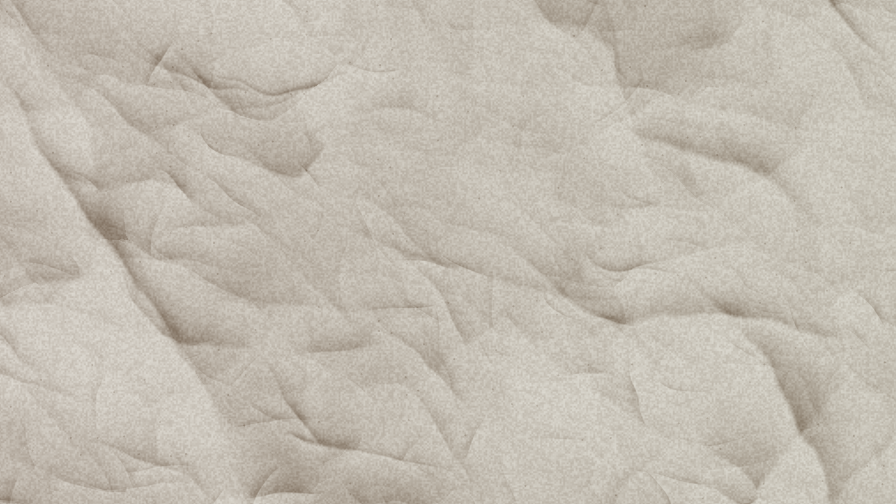
Write a Shadertoy shader that draws this texture.

```glsl
// Crumpled kraft paper lit from above. Broad Voronoi facets give the tilted planes;
// scattered lens-shaped folds, dark on one side of a crease and lit on the other,
// give the wrinkles. Grain and a few specks finish the sheet.

vec3 hash3(vec2 cell) {
    vec3 h = fract(vec3(cell.xyx) * vec3(0.1031, 0.1030, 0.0973));
    h += dot(h, h.yxz + 33.33);
    return fract((h.xxy + h.yzz) * h.zyx);
}

float noise(vec2 p) {
    vec2 i = floor(p), f = fract(p), e = vec2(0, 1);
    f = f * f * (3.0 - 2.0 * f);
    return mix(mix(hash3(i).x, hash3(i + e.yx).x, f.x),
               mix(hash3(i + e.xy).x, hash3(i + e.yy).x, f.x), f.y);
}

float fbm(vec2 p) {
    float sum = 0.0, amp = 0.5;
    for (int i = 0; i < 4; i++, amp *= 0.5) {
        sum += amp * noise(p);
        p = mat2(1.6, 1.2, -1.2, 1.6) * p + 7.3;
    }
    return sum;
}

// Shade of one tilted and slightly domed facet
float facetShade(vec2 offset, vec3 traits) {
    float slope = dot(offset, vec2(-0.6, 0.8));
    float tilt = fract(traits.x * 7.0 + traits.y * 5.0) - 0.5;
    return mix(0.3, 1.6, traits.z) * slope * (0.9 + 0.7 * abs(slope)) + 1.1 * tilt;
}

// Blends the two nearest facets; a high sharpness gives a hard edge
float facets(vec2 p, float sharpness) {
    vec2 nearOffset = vec2(0), nextOffset = vec2(0);
    vec3 nearTraits = vec3(0), nextTraits = vec3(0);
    float nearDist = 99.0, nextDist = 99.0;
    for (int y = -2; y <= 2; y++)
    for (int x = -2; x <= 2; x++) {
        vec2 cell = floor(p) + vec2(x, y);
        vec3 traits = hash3(cell + 61.0);
        vec2 offset = p - cell - traits.xy;
        float d = dot(offset, offset);
        if (d < nearDist) {
            nextDist = nearDist; nextOffset = nearOffset; nextTraits = nearTraits;
            nearDist = d; nearOffset = offset; nearTraits = traits;
        } else if (d < nextDist) {
            nextDist = d; nextOffset = offset; nextTraits = traits;
        }
    }
    float own = 1.0 / (1.0 + exp(-sharpness * (nextDist - nearDist)));
    return mix(facetShade(nextOffset, nextTraits), facetShade(nearOffset, nearTraits), own);
}

// One open, bowed crease per cell, tapering to both ends
float folds(vec2 p) {
    float sum = 0.0;
    for (int y = -2; y <= 2; y++)
    for (int x = -2; x <= 2; x++) {
        vec2 cell = floor(p) + vec2(x, y);
        vec3 place = hash3(cell + 90.0), kind = hash3(cell + 170.0);
        float angle = kind.x < 0.2 ? 1.3 : -0.5;
        angle += 1.3 * (fract(kind.x * 10.0) - 0.5);
        vec2 along = vec2(cos(angle), sin(angle)), offset = p - cell - place.xy;
        float u = dot(offset, along) / mix(0.5, 1.35, place.z);
        float v = dot(offset, vec2(-along.y, along.x)) + 0.5 * (kind.y - 0.5) * u * u;
        float taper = max(1.0 - u * u, 0.0);
        float width = 0.02 + mix(0.05, 0.28, kind.y) * taper;
        float above = smoothstep(-0.025, 0.025, v);
        float dark = exp(-v * v / (width * width) - 0.5 * abs(v) / width);
        float lit = 0.6 * exp(-abs(v) / (1.3 * width));
        sum += mix(0.15, 1.7, kind.z * kind.z) * taper * mix(lit, -dark, above);
    }
    return sum;
}

// Facets and folds at several sizes, each in its own patches
float crumple(vec2 p) {
    vec2 warp = vec2(fbm(p * 2.6 + 3.0), fbm(p * 2.6 + 41.0)) - 0.47;
    vec2 ripple = vec2(noise(p * 19.0 + 9.0), noise(p * 19.0 + 57.0)) - 0.5;
    p += 0.14 * warp + 0.010 * ripple;
    float shade = 0.0, scale = 2.6, weight = 0.9;
    for (int i = 0; i < 3; i++) {
        float layer = float(i), angle = -0.6 + 0.65 * sin(2.4 * layer + 4.0);
        vec2 along = vec2(cos(angle), sin(angle));
        vec2 q = vec2(dot(p, along) / 1.6, dot(p, vec2(-along.y, along.x)));
        float patches = smoothstep(0.25, 0.75, noise(p * (2.5 + 1.5 * layer) + 19.0 * layer));
        float crispness = smoothstep(0.3, 0.7, noise(p * 5.0 + 31.0 + 13.0 * layer));
        shade += weight * mix(0.3, 1.3, patches) * facets(q * scale + 23.0 * layer, mix(6.0, 90.0, crispness));
        float wrinkled = smoothstep(0.2, 0.7, noise(p * (3.0 + layer) + 71.0 + 17.0 * layer));
        shade += (1.15 - 0.2 * layer) * mix(0.35, 1.3, wrinkled) * folds(p * scale * 1.35 + 37.0 * layer);
        scale *= 1.95;
        weight *= 0.78;
    }
    return shade;
}

// Sparse tiny dark fibres
float specks(vec2 p) {
    vec3 h = hash3(floor(p) + 150.0);
    return step(0.9, h.z) * (1.0 - smoothstep(0.03, 0.1, length(fract(p) - 0.2 - 0.6 * h.xy)));
}

void mainImage(out vec4 fragColor, in vec2 fragCoord) {
    vec2 p = fragCoord / iResolution.y;
    float side = fragCoord.x / iResolution.x - 0.5;
    // Folds, broad drift, more light to the right; dark tail, compressed highlights
    float light = 1.05 * crumple(p) + 0.8 * (fbm(p * 1.7 + 80.0) - 0.47) + 0.5 * side;
    light = clamp(light, -2.6, 2.0);
    float tone = 0.82 + 0.22 * light - 0.05 * light * light;
    // Paper surface
    tone += 0.40 * (noise(p * 285.0) - 0.5) + 0.07 * (noise(p * 125.0 + 5.0) - 0.5) - 0.4 * specks(p * 34.0);
    vec3 color = mix(vec3(0.58, 0.53, 0.47), vec3(0.80, 0.78, 0.74), tone);
    fragColor = vec4(color + side * vec3(-0.006, 0.003, -0.004), 1.0);
}
```
